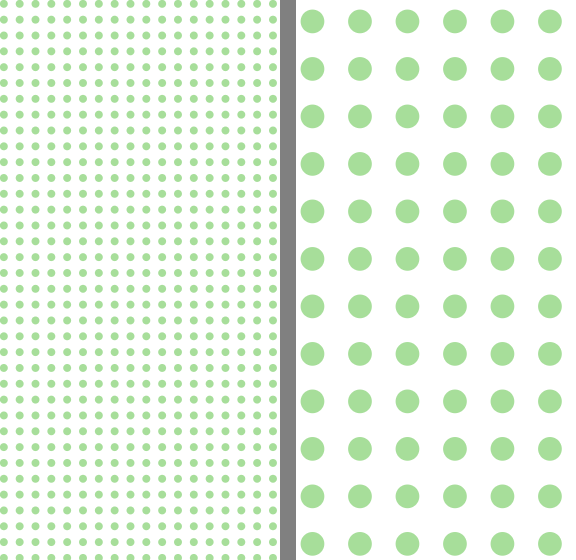
Left: the whole. Right: its middle third, enlarged.
This pattern is drawn by a Shadertoy shader. Its source:

```glsl
// Regular grid of soft green polka dots on a white ground.

const vec3 WHITE = vec3(1.0);
const vec3 GREEN = vec3(0.653, 0.87, 0.603);

// Lengths are fractions of the canvas width
const float PITCH = 0.05654;
const float RADIUS = 0.0141;
const vec2 FIRST_DOT = vec2(0.0137);  // centre, from the top left corner

// Offset from the nearest grid point
vec2 repeatCell(vec2 p, float pitch) {
    return (fract(p / pitch + 0.5) - 0.5) * pitch;
}

float circleDistance(vec2 p, float radius) {
    return length(p) - radius;
}

// Antialiased fill, one pixel wide at the edge
float coverage(float dist, float pixel) {
    return clamp(0.5 - dist / pixel, 0.0, 1.0);
}

void mainImage(out vec4 fragColor, in vec2 fragCoord) {
    float pixel = 1.0 / iResolution.x;

    // Anchor the grid at the top left, with y pointing down
    vec2 p = vec2(fragCoord.x, iResolution.y - fragCoord.y) * pixel;

    vec2 cell = repeatCell(p - FIRST_DOT, PITCH);
    float dot_ = coverage(circleDistance(cell, RADIUS), pixel);

    fragColor = vec4(mix(WHITE, GREEN, dot_), 1.0);
}
```
